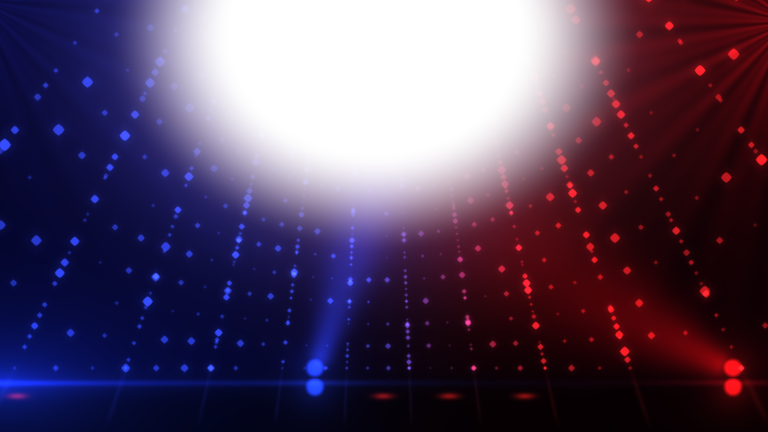
Give the GLSL for this background, as a Shadertoy shader.

```glsl
// Stage backdrop: white overhead glow, curved strings of blue and red lights, floor lamps.

const float FLOOR_Y = 0.148;
const float COLUMN_ANGLE = 0.18;

float hash(vec2 cell) {
    return fract(sin(dot(cell, vec2(127.1, 311.7))) * 43758.55);
}

float wallScale(float y) { return 0.667 * (1.301 - 0.678 * y); }

// Canvas point to curved wall: x counts columns, y is height above the floor.
vec2 toWall(vec2 p) {
    float angle = atan((p.x - 0.875) / wallScale(p.y));
    return vec2(angle / COLUMN_ANGLE, (p.y - FLOOR_Y) * pow(cos(angle), 1.5));
}

vec2 fromWall(vec2 wall) {
    float angle = wall.x * COLUMN_ANGLE;
    float y = FLOOR_Y + wall.y / pow(cos(angle), 1.5);
    return vec2(0.875 + wallScale(y) * tan(angle), y);
}

// Slightly pointed lights on a grid of the curved wall, with a faint halo each.
float wallLights(vec2 p, vec2 spacing, float size, float missing) {
    vec2 wall = toWall(p);
    float column = floor(wall.x / spacing.x);
    float row = floor(wall.y / spacing.y + 0.5);
    float soft = 0.6 / iResolution.y + 0.001;
    float light = 0.0;
    for (int i = -1; i <= 1; i++) {
        vec2 cell = vec2(column, row + float(i));
        if (cell.y < 0.0) continue;
        vec2 center = vec2((cell.x + 0.5) * spacing.x, cell.y * spacing.y);
        float chance = hash(cell + size * 1000.0);
        float radius = size * (0.55 + 0.13 * abs(center.x)) * (0.45 + chance * chance);
        vec2 q = abs(p - fromWall(center));
        float dist = 0.5 * length(q) + 0.45 * (q.x + q.y);
        float disc = smoothstep(radius + soft, radius - soft, dist);
        disc += 0.2 * exp(-dist * dist / (radius * radius * 3.0));
        light += disc * step(missing, hash(cell.yx + 7.3)) * (0.35 + 0.65 * chance);
    }
    return light;
}

// Soft cone of light leaving a lamp.
float beam(vec2 p, vec2 origin, vec2 direction, float spread) {
    vec2 dir = normalize(direction);
    vec2 q = p - origin;
    float along = max(dot(q, dir), 0.0);
    float across = (q.x * dir.y - q.y * dir.x) / (0.02 + spread * along);
    return exp(-across * across - 1.8 * along) * smoothstep(0.0, 0.04, along);
}

// Layered sines around a corner make a fan of rays.
float rays(vec2 p, vec2 origin) {
    vec2 q = p - origin;
    float angle = atan(q.y, abs(q.x));
    float fan = 0.7 + 0.17 * sin(angle * 23.0) + 0.13 * sin(angle * 41.0 + 1.7);
    return fan * exp(-4.0 * length(q));
}

// Two stacked bulbs with a round glow and a thin horizontal flare.
float lamp(vec2 p, float x) {
    vec2 q = p - vec2(x, 0.126);
    float bulb = length(vec2(q.x, abs(q.y) - 0.022));
    float flare = exp(-abs(q.x) * 8.0 - pow(abs(q.y + 0.012) / 0.007, 2.0));
    return 0.8 * smoothstep(0.026, 0.012, bulb) + 0.35 * exp(-bulb * 26.0) + 0.2 * flare;
}

void mainImage(out vec4 fragColor, in vec2 fragCoord) {
    vec2 p = fragCoord / iResolution.y;
    p.x += 0.5 * (16.0 / 9.0 - iResolution.x / iResolution.y);
    float side = smoothstep(0.78, 1.3, p.x);
    float aboveFloor = smoothstep(0.09, 0.17, p.y);

    // Dark hall; the haze turns from side colour to grey near the overhead glow
    float glowDist = length((p - vec2(0.868, 0.92)) / vec2(0.5, 0.41));
    float hazeDist = max(glowDist - 0.7, 0.0);
    vec3 color = mix(vec3(0.008, 0.015, 0.15), vec3(0.035, 0.0, 0.01), smoothstep(0.45, 1.15, p.x));
    color *= mix(0.5, 1.0, aboveFloor);
    vec3 hazeColor = mix(vec3(0.18, 0.21, 0.5), vec3(0.46, 0.13, 0.18), side);
    hazeColor = mix(hazeColor, vec3(0.34, 0.28, 0.37), 0.85 * smoothstep(1.4, 0.95, glowDist));
    color += hazeColor * exp(-2.7 * hazeDist * hazeDist);

    // Corner rays, beams and the glow at the left edge
    color += vec3(0.03, 0.05, 0.2) * rays(p, vec2(-0.05, 1.0));
    color += vec3(0.55, 0.04, 0.06) * rays(p, vec2(1.83, 0.95));
    color += vec3(0.1, 0.15, 0.6) * 0.8 * beam(p, vec2(0.731, 0.14), vec2(0.15, 0.46), 0.16);
    color += vec3(0.42, 0.015, 0.025) * beam(p, vec2(1.697, 0.14), vec2(-0.45, 0.24), 0.27);
    color += vec3(0.05, 0.12, 0.52) * exp(-6.0 * length((p - vec2(0.0, 0.11)) * vec2(0.8, 1.6)));
    float floorLine = exp(-pow((p.y - 0.113) / 0.007, 2.0)) + 0.4 * exp(-pow((p.y - 0.113) / 0.03, 2.0));
    color += vec3(0.05, 0.1, 0.5) * floorLine * exp(-2.4 * p.x);

    // Strings of lights with sparser rows between them, fading into the glow
    vec3 lightColor = mix(vec3(0.2, 0.3, 0.95), vec3(1.0, 0.13, 0.15), side);
    float lights = wallLights(p, vec2(1.0, 0.014), 0.0076, 0.36);
    lights += 0.75 * wallLights(p, vec2(1.0 / 3.0, 0.051), 0.0072, 0.15);
    color += lightColor * lights * 0.75 * mix(0.25, 1.0, smoothstep(0.9, 1.4, glowDist));

    // String reflections and low red lights on the floor
    float streak = exp(-pow((fract(toWall(p).x) - 0.5) / 0.025, 2.0));
    color += lightColor * streak * 0.08 * (1.0 - aboveFloor) * smoothstep(0.0, 0.06, p.y);
    vec4 lowLights = vec4(0.04, 0.887, 1.04, 1.215);
    for (int i = 0; i < 4; i++) {
        vec2 q = (p - vec2(lowLights[i], 0.083)) / vec2(0.022, 0.007);
        color += vec3(0.5, 0.06, 0.05) * exp(-dot(q, q));
    }

    // Floor lamps
    color += vec3(0.12, 0.26, 1.0) * lamp(p, 0.729);
    color += vec3(1.0, 0.07, 0.09) * lamp(p, 1.697);

    // Overhead white glow
    color = mix(color, vec3(1.0), smoothstep(1.25, 0.66, glowDist));
    fragColor = vec4(clamp(color, 0.0, 1.0), 1.0);
}
```
